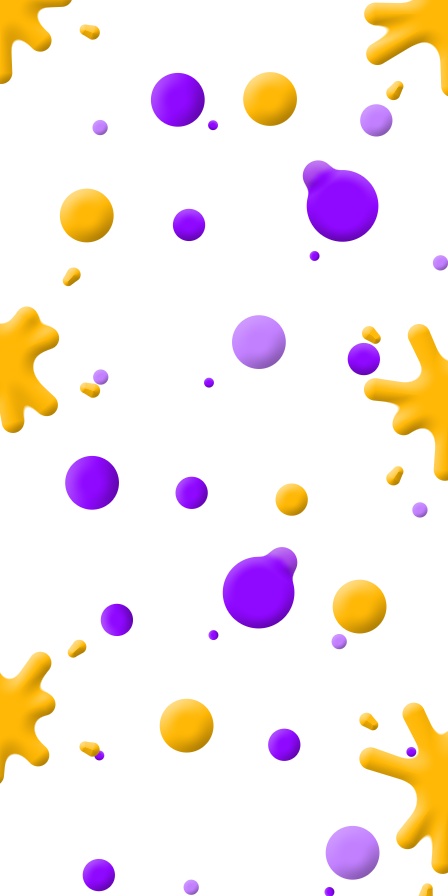
This pattern is drawn by a WebGL 1 fragment shader. Its source:

```glsl
precision highp float;

uniform vec2 u_resolution;

const float TAU = 6.2831853;
const vec3 AMBER = vec3(1.0, 0.72, 0.02);
const vec3 VIOLET = vec3(0.56, 0.03, 1.0);
const vec3 LILAC = vec3(0.76, 0.50, 1.0);

vec2 hash2(float n) {
    vec3 v = fract(n * vec3(0.1031, 0.1030, 0.0973));
    v += dot(v, v.yzx + 33.33);
    return fract((v.xx + v.yz) * v.zy);
}

vec2 direction(float angle) {
    return vec2(cos(angle), sin(angle));
}

float smoothMin(float a, float b, float k) {
    float h = max(k - abs(a - b), 0.0) / k;
    return min(a, b) - 0.25 * h * h * k;
}

// Capsule whose radius changes from ra to rb
float taperedCapsule(vec2 p, vec2 a, vec2 b, float ra, float rb) {
    vec2 ab = b - a;
    float t = clamp(dot(p - a, ab) / dot(ab, ab), 0.0, 1.0);
    return length(p - a - ab * t) - mix(ra, rb, t);
}

// Disc with an optional fused bump (a negative bump radius removes it)
float dropField(vec2 q, float radius, vec2 bump, float bumpRadius) {
    return smoothMin(length(q) - radius, length(q - bump) - bumpRadius, 0.02);
}

// Round core, rounded arms and loose droplets
float splatField(vec2 q, float seed) {
    float body = length(q) - 0.062;
    float droplets = 1.0;
    for (int k = 0; k < 7; k++) {
        float arm = float(k);
        vec2 rnd = hash2(seed * 17.0 + arm * 3.7 + 5.0);
        float angle = (arm + 0.55 * rnd.x) * TAU / 7.0;
        vec2 dir = direction(angle);
        float reach = 0.10 + 0.085 * rnd.y;
        body = smoothMin(body, taperedCapsule(q, vec2(0.0), dir * reach, 0.021, 0.025), 0.045);
        if (mod(arm, 2.0) < 0.5) {
            vec2 away = direction(angle + 0.45);
            float start = 0.19 + 0.05 * rnd.x;
            droplets = min(droplets, taperedCapsule(q, away * start, away * (start + 0.018), 0.012, 0.016));
        }
    }
    return min(body, droplets);
}

// Splats alternate between the left and right edges
float allSplats(vec2 p) {
    float d = 1.0;
    for (int s = 0; s < 6; s++) {
        float seed = float(s);
        float side = mod(seed, 2.0);
        float row = floor(seed * 0.5);
        vec2 center = vec2(side, mix(0.40 + 0.80 * row, 0.25 + 0.86 * row, side));
        d = min(d, splatField(p - center, seed));
    }
    return d;
}

// Soft bevel: pale rim facing the light, dark rim facing away
vec3 bevel(vec3 base, float gloss, float slope, float d, float width) {
    float lit = slope * (1.0 - smoothstep(0.0, 1.0, -d / width));
    vec3 bright = mix(base, vec3(1.0), gloss * max(lit, 0.0));
    return bright * (1.0 - 0.3 * max(-lit, 0.0));
}

float coverage(float d, float pixel) {
    return clamp(0.5 - d / pixel, 0.0, 1.0);
}

float ballRadius(float i) {
    if (i < 2.0) return 0.08;
    if (i < 10.0) return 0.06;
    if (i < 18.0) return 0.036;
    return mod(i, 5.0) < 3.0 ? 0.011 : 0.017;
}

vec3 ballColor(float i) {
    if (i < 4.0) return VIOLET;
    if (i < 6.0) return LILAC;
    if (i < 10.0) return AMBER;
    if (i < 16.0) return VIOLET;
    if (i < 18.0) return i < 17.0 ? LILAC : AMBER;
    return mod(i, 5.0) < 3.0 ? VIOLET : LILAC;
}

void main() {
    vec2 p = gl_FragCoord.xy / u_resolution.x;
    float pixel = 1.0 / u_resolution.x;
    float probe = 0.002;
    vec3 color = vec3(1.0);

    // Balls and drops, spread by a low-discrepancy sequence with jitter
    for (int n = 0; n < 31; n++) {
        float i = float(n);
        vec2 rnd = hash2(i + 11.0);
        float radius = ballRadius(i);
        vec3 base = ballColor(i);
        vec2 spread = fract(vec2(0.85, 0.76) + i * vec2(0.7549, 0.5698));
        float margin = i < 18.0 ? 0.1 : 0.02;
        vec2 center = vec2(mix(margin, 1.0 - margin, spread.x), 2.0 * spread.y) + 0.05 * (rnd - 0.5);
        vec2 q = p - center;

        bool isDrop = i < 2.0;
        vec2 bump = radius * vec2(i < 1.0 ? -0.68 : 0.65, 0.84);
        float bumpRadius = isDrop ? 0.43 * radius : -1.0;
        float d = dropField(q, radius, bump, bumpRadius);

        bool isViolet = base.g < 0.1;
        vec2 light = direction(isViolet ? 1.2 + 2.2 * rnd.x : 2.15);
        float slope = (dropField(q + light * probe, radius, bump, bumpRadius) - d) / probe;
        float gloss = isViolet ? 0.28 : (base.b > 0.5 ? 0.2 : 0.5);
        if (isDrop) base = mix(base, vec3(0.66, 0.27, 0.93), smoothstep(0.0, 0.25, length(q) / radius - 0.97));
        vec3 shaded = bevel(base, gloss, slope, d, radius * (isDrop ? 0.4 : 0.75));
        color = mix(color, shaded, coverage(d, pixel));
    }

    // Amber splats on top
    float d = allSplats(p);
    float slope = (allSplats(p + direction(2.15) * probe) - d) / probe;
    color = mix(color, bevel(AMBER, 0.5, slope, d, 0.028), coverage(d, pixel));

    gl_FragColor = vec4(color, 1.0);
}
```
